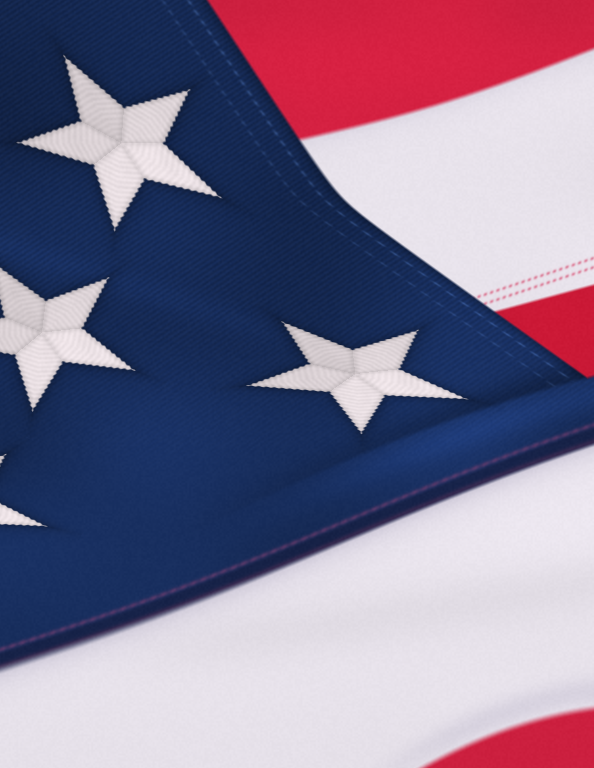
A Shadertoy shader for this texture:

```glsl
// Folded striped cloth with a navy field, embroidered stars and a rolled hem.
// Curved edges are height functions; each star is a regular five-point shape
// seen through its own affine frame; twill, stitches and grain are procedural.
#define NAVY vec3(0.085, 0.165, 0.335)
#define WHITE vec3(0.905, 0.885, 0.918)
#define RED vec3(0.815, 0.125, 0.250)
#define THREAD vec3(0.46, 0.24, 0.43)
#define SHADOW vec3(0.60, 0.58, 0.69)
#define TWILL_FREQ 1050.0
#define TWILL_DEPTH 0.075
#define STITCH_FREQ 480.0
#define STAR_WAIST 0.41
#define GRAIN 0.018

const float SECTOR = 1.2566;

float hash(vec2 p) {
    p = fract(p * vec2(0.1031, 0.1137));
    p += dot(p, p.yx + 33.33);
    return fract((p.x + p.y) * p.x * 7.13);
}

float noise(vec2 p) {
    vec2 i = floor(p), f = fract(p);
    f = f * f * (3.0 - 2.0 * f);
    return mix(mix(hash(i), hash(i + vec2(1, 0)), f.x),
               mix(hash(i + vec2(0, 1)), hash(i + vec2(1, 1)), f.x), f.y);
}

// Coverage of the negative side of a distance
float cover(float d, float blur) { return smoothstep(blur, -blur, d); }

// Soft line of the given half width
float band(float d, float width) { return exp(-d * d / (width * width)); }

// Edges, with y running downwards and the canvas height as one unit
float fieldEdge(float y) {
    float bend = y - 0.262;
    return 0.2695 + 0.655 * y + 0.375 * (bend + sqrt(bend * bend + 0.0006));
}
float hemEdge(float x) { return 0.872 - 0.372 * x + 0.007 * sin(7.0 * x); }
float foldEdge(float x) { return 0.489 + 0.26 * (0.776 - x) + 0.25 * pow(0.776 - x, 2.0); }

// Paint one star: u points to its first tip, v is the quarter turn of it
void addStar(inout vec3 col, vec2 q, vec2 centre, vec2 u, vec2 v, float px) {
    vec2 s = inverse(mat2(u, v)) * (q - centre);
    float r = length(s);
    if (r > 1.4) return;
    float a = atan(s.y, s.x);
    float arm = floor(a / SECTOR + 0.5);
    float b = abs(a - arm * SECTOR);
    vec2 p = r * vec2(cos(b), sin(b));
    vec2 e = STAR_WAIST * vec2(cos(SECTOR * 0.5), sin(SECTOR * 0.5)) - vec2(1, 0);
    vec2 w = p - vec2(1, 0);
    float d = (w.x * e.y - w.y * e.x) / length(e);
    d += 0.006 * sin(95.0 * p.x) - 0.012;
    float scale = 0.1;

    col *= 1.0 - 0.30 * exp(-max(d, 0.0) * 16.0);
    // Each arm catches the light differently, with satin threads across it
    float light = 0.935 + 0.055 * cos(arm * SECTOR - 3.0);
    light += 0.018 * sin(105.0 * p.x + 25.0 * p.y);
    light += 0.025 * (noise(s * 9.0) - 0.5);
    float seam = (SECTOR * 0.5 - b) * r;
    light -= 0.07 * band(seam, 0.035) * cover(r - 0.42, 0.1);
    light -= 0.10 * smoothstep(-0.07, 0.0, d);
    vec3 silk = vec3(0.94, 0.90, 0.915) * light;
    col = mix(col, silk, cover(d * scale, 1.1 * px));
}

vec3 upperStripes(vec2 q, float px) {
    vec3 col = WHITE * (0.985 + 0.03 * noise(q * vec2(6, 9)));
    float t = q.x - 0.39;
    float top = q.y - (0.182 - 0.31 * t + 0.01 * sin(8.1 * t));
    float low = 0.404 - 0.272 * (q.x - 0.651) - q.y;
    col = mix(col, SHADOW, 0.18 * exp(-max(top, 0.0) * 70.0));
    // Two dotted rows above the lower stripe
    for (int i = 0; i < 2; i++) {
        float row = q.y - mix(0.384, 0.396, float(i)) + 0.335 * (q.x - 0.63);
        float dots = 0.55 + 0.45 * sin(q.x * STITCH_FREQ * 1.6);
        col = mix(col, vec3(0.85, 0.40, 0.52), 0.75 * dots * band(row, 0.0022));
    }
    vec3 red = RED * (0.97 + 0.07 * noise(q * vec2(7, 12)));
    col = mix(col, red, cover(top, 0.003 + px));
    return mix(col, red * vec3(0.95, 0.75, 0.82), cover(low, 0.0015 + px));
}

vec3 lowerStripes(vec2 q, float px) {
    float below = q.y - hemEdge(q.x);
    vec3 col = WHITE * (0.99 + 0.04 * noise(q * vec2(4, 6)));
    col = mix(col, SHADOW, 0.38 * exp(-max(below, 0.0) * 60.0));
    float crease = q.y - 0.835 + 0.16 * (q.x - 0.3);
    col *= 1.0 - 0.035 * band(crease, 0.035) * smoothstep(0.1, 0.35, q.x);
    float t = 0.776 - q.x;
    float red = 0.922 + 0.13 * t + 0.95 * t * t - q.y;
    col = mix(col, SHADOW, 0.22 * band(red - 0.022, 0.02) * smoothstep(0.4, 0.65, q.x));
    return mix(col, RED * 0.98, cover(red, 0.005 + px));
}

vec3 navyField(vec2 q, float side, float px) {
    float fold = q.y - foldEdge(q.x);
    float hem = hemEdge(q.x) - q.y;
    float focus = smoothstep(0.68, 0.35, q.y);
    vec3 col = NAVY * (0.86 + 0.26 * noise(q * vec2(5, 7) + 2.0));
    col *= 0.92 + 0.20 * smoothstep(0.15, 0.6, q.y);
    col *= 1.0 + TWILL_DEPTH * focus * sin(TWILL_FREQ * dot(q, vec2(0.55, 0.83)));
    // Broad crease, folded ridge and its shadow
    col *= 1.0 + 0.10 * band(q.y - 0.36 - 0.32 * (q.x - 0.13), 0.02) * cover(q.x - 0.38, 0.1);
    float ridge = smoothstep(0.2, 0.7, q.x);
    col *= 1.0 - 0.28 * ridge * band(min(fold, 0.0), 0.025) * cover(fold, 0.004);
    col *= 1.0 + 0.22 * ridge * band(fold - 0.025, 0.022);
    // Stitch rows beside the long edge
    float dash = 0.5 + 0.5 * sin(q.y * STITCH_FREQ);
    float rows = band(side + 0.018, 0.0018) + 0.6 * band(side + 0.042, 0.0018);
    col += vec3(0.09, 0.12, 0.16) * rows * dash * cover(fold, 0.004);
    col *= 1.0 - 0.22 * band(side, 0.008) * cover(fold, 0.004);
    // Rolled hem with its purple thread
    col = mix(col, NAVY * vec3(1.0, 0.72, 0.76), 0.75 * cover(hem - 0.022, 0.004));
    float thread = 0.8 + 0.2 * sin(q.x * STITCH_FREQ);
    col = mix(col, THREAD, 0.62 * thread * band(hem - 0.026, 0.0032));
    return mix(col, THREAD * 0.8, 0.40 * band(hem - 0.004, 0.004));
}

void mainImage(out vec4 fragColor, in vec2 fragCoord) {
    float px = 1.0 / iResolution.y;
    vec2 q = vec2(fragCoord.x, iResolution.y - fragCoord.y) * px;
    float side = (q.x - fieldEdge(q.y)) * 0.72;
    float hem = q.y - hemEdge(q.x);

    vec3 field = navyField(q, side, px);
    addStar(field, q, vec2(0.158, 0.1865), vec2(-0.0716, -0.1092), vec2(0.1129, -0.0348), px);
    addStar(field, q, vec2(0.0547, 0.433), vec2(-0.0641, -0.0896), vec2(0.1083, -0.043), px);
    addStar(field, q, vec2(0.4625, 0.487), vec2(-0.0911, -0.0652), vec2(0.1122, -0.0365), px);
    addStar(field, q, vec2(-0.075, 0.652), vec2(-0.0807, -0.0677), vec2(0.1094, -0.039), px);

    // Stripes behind, field over them, lower cloth beyond the hem
    float onField = max(cover(side, 0.0012 + px), cover(foldEdge(q.x) - q.y, 0.002 + px));
    vec3 col = mix(upperStripes(q, px), field, onField);
    float hemBlur = mix(0.006, 0.0025, smoothstep(0.0, 0.6, q.x));
    col = mix(lowerStripes(q, px), col, cover(hem, hemBlur + px));

    col += GRAIN * (noise(q * 400.0) - 0.5);
    fragColor = vec4(clamp(col, 0.0, 1.0), 1.0);
}
```
